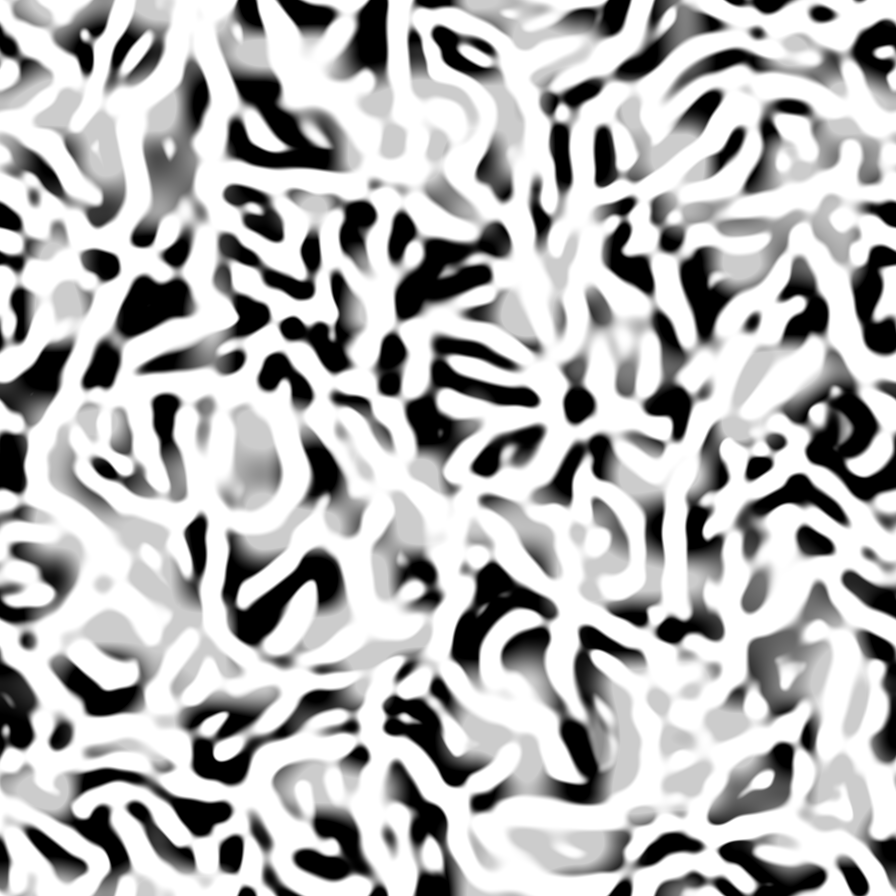
Reproduce this texture procedurally as a WebGL 2 fragment shader.

```glsl
#version 300 es
precision highp float;
// Tangled curling white strands over soft grey hollows and black gaps, tiling on all sides.

uniform vec2 u_resolution;
out vec4 fragColor;

const float TAU = 6.2831853;
const float GRID = 12.0;            // strand cells per side
const int STRANDS_PER_CELL = 2;
const int REACH = 2;                // neighbouring cells searched each way
const float HALF_LENGTH = 0.14;     // strand extent along its arc
const float HALF_WIDTH = 0.05;      // strand extent across, dark flanks included
const float MIN_RADIUS = 0.052;     // tightest curl
const vec2 SPACING = vec2(0.046, 0.062); // range of strand to strand distance
const vec2 STRENGTH = vec2(0.25, 1.0);   // range of strand dominance
const float ENERGY_FLOOR = 0.02;    // softens places no strand covers
const float FLOW_GRID = 5.0;        // scale of the shared direction field
const float ANGLE_SPREAD = 2.0;     // random deviation from that field
const float WARP_GRID = 7.0;
const float WARP_AMOUNT = 0.035;
const vec2 EDGE = vec2(-0.45, 0.38);     // field values where a strand starts and is full
const float HOLLOW_GRID = 17.0;     // scale of the grey hollows
const float HOLLOW_BLACK = 0.42;    // noise level below which gaps are black
const float HOLLOW_GAIN = 2.5;
const float HOLLOW_MAX = 0.8;

float hash(vec2 cell, float seed) {
    return fract(sin(dot(vec3(cell, seed), vec3(127.1, 311.7, 74.7))) * 43758.5453);
}

// Value noise that wraps after one canvas.
float wrappedNoise(vec2 uv, float cells, float seed) {
    vec2 p = uv * cells;
    vec2 i = floor(p);
    vec2 f = p - i;
    f = f * f * (3.0 - 2.0 * f);
    vec2 lo = mod(i, cells);
    vec2 hi = mod(i + 1.0, cells);
    float bottom = mix(hash(lo, seed), hash(vec2(hi.x, lo.y), seed), f.x);
    float top = mix(hash(vec2(lo.x, hi.y), seed), hash(hi, seed), f.x);
    return mix(bottom, top, f.y);
}

// One curved strand: x is its wave across the arc, y its weight.
vec2 strand(vec2 p, float angle, float bend, float spacing) {
    float c = cos(angle);
    float s = sin(angle);
    p = vec2(c * p.x + s * p.y, c * p.y - s * p.x);
    p.y *= bend < 0.0 ? -1.0 : 1.0;
    float radius = MIN_RADIUS / max(abs(bend), 0.05);
    float across = length(p - vec2(0.0, radius)) - radius;
    float along = radius * atan(p.x, radius - p.y);
    vec2 q = vec2(along / HALF_LENGTH, across / HALF_WIDTH);
    float window = max(0.0, 1.0 - dot(q, q));
    return vec2(cos(TAU * across / spacing), window * window * window);
}

// All strands near a point, balanced so that the dominant one keeps full contrast.
float strandField(vec2 uv) {
    vec2 home = floor(uv * GRID);
    float sum = 0.0;
    float energy = 0.0;
    for (int y = -REACH; y <= REACH; y++) {
        for (int x = -REACH; x <= REACH; x++) {
            vec2 cell = home + vec2(x, y);
            vec2 id = mod(cell, GRID);
            for (int k = 0; k < STRANDS_PER_CELL; k++) {
                float seed = float(k) * 8.0;
                vec2 jitter = vec2(hash(id, seed + 1.0), hash(id, seed + 2.0));
                vec2 center = (cell + jitter) / GRID;
                float angle = TAU * wrappedNoise(center, FLOW_GRID, 31.0)
                            + ANGLE_SPREAD * (hash(id, seed + 3.0) - 0.5);
                float bend = 2.0 * hash(id, seed + 4.0) - 1.0;
                float spacing = mix(SPACING.x, SPACING.y, hash(id, seed + 5.0));
                float rank = hash(id, seed + 6.0);
                vec2 wave = strand(uv - center, angle, bend, spacing);
                float weight = wave.y * mix(STRENGTH.x, STRENGTH.y, rank * rank);
                sum += weight * wave.x;
                energy += weight * weight;
            }
        }
    }
    return sum / (sqrt(energy) + ENERGY_FLOOR);
}

void main() {
    vec2 uv = gl_FragCoord.xy / u_resolution;

    // Swirl and wobble of the outlines
    vec2 wobble = vec2(wrappedNoise(uv, WARP_GRID, 41.0), wrappedNoise(uv, WARP_GRID, 53.0));
    vec2 warped = uv + WARP_AMOUNT * (wobble - 0.5);

    // Blurred hollows behind crisp strands
    float hollow = (wrappedNoise(uv, HOLLOW_GRID, 67.0) - HOLLOW_BLACK) * HOLLOW_GAIN;
    hollow = clamp(hollow, 0.0, HOLLOW_MAX);
    float cover = smoothstep(EDGE.x, EDGE.y, strandField(warped));
    fragColor = vec4(vec3(mix(hollow, 1.0, cover)), 1.0);
}
```
